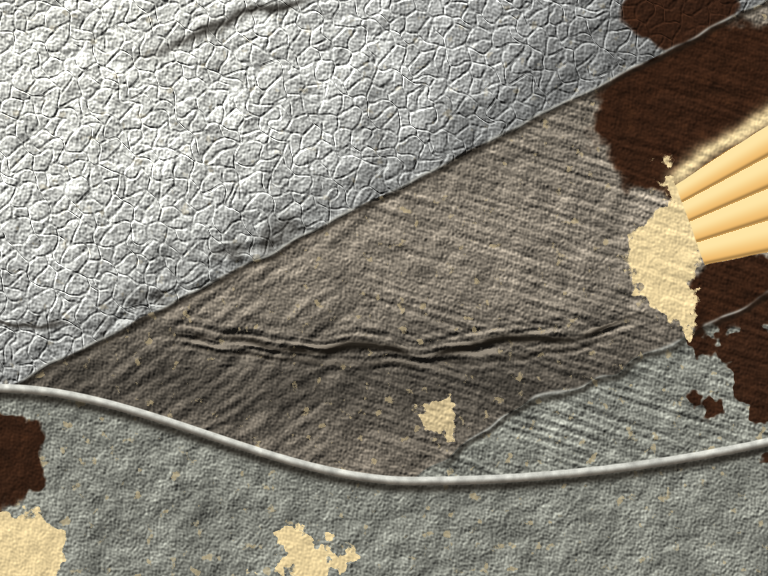
Reproduce this texture procedurally as a Shadertoy shader.

```glsl
// Weathered bitumen sheets with a diagonal seam, a torn fold, a cable and stains.
// Gradient noise gives the relief, lit from the upper left; curves and
// noise-edged blobs place sheets, paint, stains and a ribbed yellow panel.

#define RELIEF_GAIN 1.75
#define LIGHT_STEP vec2(-.0022, .0032)
#define CRACK_SCALE 36.
#define CABLE_WIDTH .0075
#define PANEL_RIBS 4.
#define PALE vec3(.86, .86, .82)
#define SHEET vec3(.66, .665, .655)
#define PATCH vec3(.46, .43, .385)
#define LOWER vec3(.5, .505, .47)
#define WET vec3(.19, .105, .06)
#define CREAM vec3(.91, .82, .62)
#define SHADOW vec3(.1, .085, .065)

float ramp(float a, float b, float x) {
    x = clamp((x - a) / (b - a), 0., 1.);
    return x * x * (3. - 2. * x);
}

float band(float d, float width) { return exp(-d * d / (width * width)); }

vec2 hash2(vec2 p) {
    vec3 q = fract(p.xyx * vec3(.1031, .103, .0973));
    q += dot(q, q.yzx + 33.33);
    return fract((q.xx + q.yz) * q.zy);
}

float corner(vec2 cell, vec2 offset) { return dot(hash2(cell) * 2. - 1., offset); }

float noise(vec2 p) {
    vec2 i = floor(p), f = p - i, u = f * f * (3. - 2. * f), e = vec2(1, 0);
    return mix(mix(corner(i, f), corner(i + e.xy, f - e.xy), u.x),
               mix(corner(i + e.yx, f - e.yx), corner(i + 1., f - 1.), u.x), u.y);
}

float fbm(vec2 p) {
    float sum = 0., amp = 1.;
    for (int i = 0; i < 4; i++) {
        sum += amp * noise(p);
        p = mat2(1.6, 1.2, -1.2, 1.6) * p + 7.3;
        amp *= .52;
    }
    return sum;
}

// Small along the borders of random cells
float cellBorder(vec2 p) {
    vec2 i = floor(p), near = vec2(9);
    for (int k = 0; k < 9; k++) {
        vec2 c = i + vec2(k % 3, k / 3) - 1.;
        float d = length(c + hash2(c) - p);
        near = d < near.x ? vec2(d, near.x) : vec2(near.x, min(near.y, d));
    }
    return near.y - near.x;
}

// Noise drawn out along a direction
float streaks(vec2 p, float angle, vec2 scale) {
    float c = cos(angle), s = sin(angle);
    return noise(mat2(c, -s, s, c) * p * scale + .6 * noise(p * 14.));
}

// Zone holds center and radii
float blob(vec2 p, vec4 zone, float rough) {
    return ramp(1.06, .94, length((p - zone.xy) / zone.zw) + rough);
}

// Signed heights above the main curves
float seam(vec2 p) { return p.y - .322 - .51 * p.x - .008 * noise(p * 18.); }
float fold(vec2 p) { return p.y - .392 - .26 * pow(abs(p.x - .67), 2.) - .018 * noise(p * 13.); }
float torn(vec2 p) {
    return p.y + .202 - .52 * p.x - .025 * band(p.x - .91, .1) - .018 * noise(p * 20.);
}
float cable(vec2 p) {
    return p.y - mix(.326, .165, ramp(0., .72, p.x)) - .18 * pow(max(p.x - .72, 0.), 2.);
}
float foldMask(vec2 p) {
    return band(fold(p), .032) * ramp(.25, .34, p.x) * ramp(1.16, 1., p.x);
}
float crustMask(vec2 p) {
    return band(seam(p) - .025, .035) * ramp(.1, .22, p.x) * ramp(.62, .48, p.x);
}

float height(vec2 p) {
    float above = ramp(-.003, .003, seam(p)), under = ramp(.003, -.003, cable(p));
    float sheet = .28 * ramp(0., .22, cellBorder(p * CRACK_SCALE + noise(p * 30.)))
                + .5 * streaks(p, -.65, vec2(12, 95)) * ramp(.9, .2, p.x);
    float middle = mix(streaks(p, .6, vec2(13, 72)), streaks(p, -.32, vec2(8, 105)), ramp(.52, .7, p.x));
    float low = streaks(p, -.85, vec2(9, 62)) * ramp(.75, .4, p.x);
    float h = .72 * fbm(p * 25.) + .25 * noise(p * 210.);
    h += mix(.65 * mix(middle, low, under), sheet + .25, above);
    h += foldMask(p) * 1.7 * noise(vec2(p.x * 11., fold(p) * 95.));
    h += crustMask(p) * 1.2 * noise(p * vec2(34, 55));
    return h + .2 * ramp(-.003, .003, torn(p)) * (1. - under);
}

void mainImage(out vec4 fragColor, in vec2 fragCoord) {
    vec2 p = fragCoord / iResolution.y;
    float aa = 1. / iResolution.y, rough = fbm(p * 13.), fine = fbm(p * 48.);
    float s = seam(p), c = cable(p), t = torn(p), f = fold(p);
    float above = ramp(-aa, aa, s), under = ramp(aa, -aa, c);

    // Sheet colours
    vec3 upper = mix(SHEET, PALE, .8 * ramp(.9, 0., length(p - vec2(.1, 1))));
    upper *= 1. - .16 * ramp(.65, 1.1, p.x) - .2 * band(s, .13);
    vec3 middle = PATCH * (1. - .32 * band(p.y - .33, .09) + .12 * band(p.y - .6, .12));
    middle = mix(middle, LOWER, ramp(aa, -aa, t));
    vec3 col = mix(mix(middle, LOWER, under), upper, above) * (1. + .2 * rough);

    // Lit relief, grime and wet stains
    float lit = RELIEF_GAIN * (height(p) - height(p + LIGHT_STEP));
    col *= clamp(1. + lit, .22, 1.65);
    col = mix(col, CREAM * .85, .6 * ramp(.3, .55, fine) * (1. - .6 * above));
    col = mix(col, SHADOW, .5 * crustMask(p) * ramp(-.1, .35, rough));
    float wet = blob(p, vec4(1.24, .8, .215, .17), .3 * rough) * (1. - above);
    wet = max(wet, blob(p, vec4(1.18, .985, .095, .075), .3 * rough));
    wet = max(wet, blob(p, vec4(1.29, .49, .105, .065), .5 * rough));
    wet = max(wet, blob(p, vec4(1.31, .355, .08, .1), 1.3 * rough));
    wet = max(wet, blob(p, vec4(0, .2, .075, .09), .6 * rough));
    col = mix(col, WET * (1. + .5 * lit + .3 * fine), .93 * wet);

    // Seam, torn edge, fold and upper ridge
    float span = ramp(.74, .8, p.x) * (1. - under);
    col = mix(col, SHADOW, .6 * max(band(s + .007, .005), span * band(t + .007, .006)));
    col = mix(col, PALE, .6 * max(band(s, .003), span * band(t, .003)) * ramp(-.35, .2, rough));
    float crevice = band(f + .006 * sin(p.x * 27.), .007) + .6 * band(f + .025, .006);
    col = mix(col, SHADOW, min(foldMask(p) * crevice * ramp(-.4, .1, rough), .9));
    float ridge = p.y - .814 - .36 * p.x - .025 * rough;
    col = mix(col, SHADOW, .75 * band(ridge, .011) * ramp(.18, .37, p.x) * ramp(.56, .5, p.x));
    col = mix(col, SHADOW, .7 * band(p.y - .434 - .015 * rough, .005) * ramp(.13, .09, p.x));

    // Peeling cream paint
    float top = .679 + .646 * (p.x - 1.172), base = .54 + .2 * (p.x - 1.224);
    float flake = .8 * rough + .3 * fine;
    float paint = blob(p, vec4(1.155, .565, .065, .12), flake);
    paint = max(paint, blob(p, vec4(.03, .04, .09, .085), flake));
    paint = max(paint, blob(p, vec4(.53, .03, .08, .045), 1.5 * flake));
    paint = max(paint, .8 * blob(p, vec4(.765, .274, .034, .036), 1.4 * flake));
    paint = max(paint, band(p.y - top - .015 - .015 * rough, .018) * ramp(1.14, 1.18, p.x));
    col = mix(col, CREAM * (1. + .35 * lit), paint);

    // Ribbed panel
    float rib = fract((p.y - base) / (top - base) * PANEL_RIBS);
    float inside = min(min(p.y - base, top - p.y), p.x - 1.172 - .374 * (.679 - p.y));
    vec3 panel = mix(vec3(.94, .73, .42), vec3(1, .9, .65), ramp(.1, .75, rib));
    panel *= 1. - .3 * band(rib - .08, .07);
    col = mix(col, panel, ramp(-aa, aa, inside + .004 * rough));

    // Cable with its shadow
    col = mix(col, SHADOW, .75 * band(c + .012, .009));
    vec3 cord = mix(PATCH * .8, PALE, ramp(-.007, .003, c)) * (1. + .25 * fine);
    col = mix(col, cord, ramp(aa, -aa, abs(c) - CABLE_WIDTH));
    fragColor = vec4(clamp(col, 0., 1.), 1);
}
```
